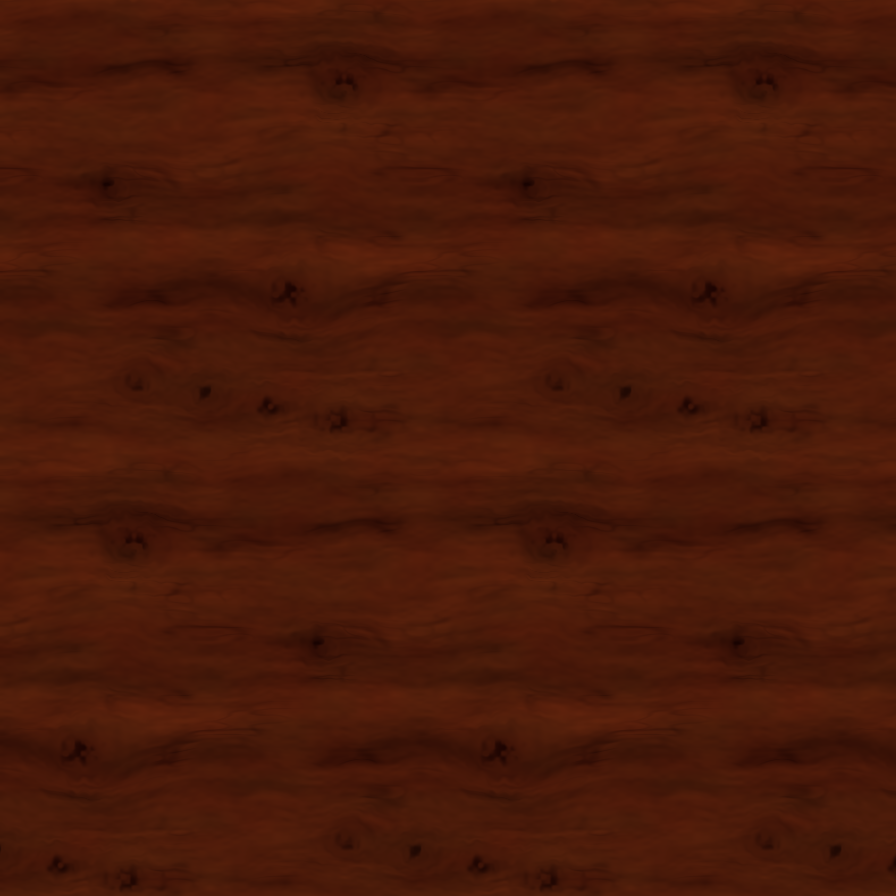
Give the GLSL for this texture, as a WebGL 2 fragment shader.

```glsl
#version 300 es
precision highp float;
// Dark reddish wood veneer: horizontal grain, smoky bands and small knots in a half-drop repeat.

uniform vec2 u_resolution;
out vec4 fragColor;

const vec2 TILE = vec2(0.469, 0.512);
const vec3 DARK_WOOD = vec3(0.165, 0.045, 0.016);
const vec3 LIGHT_WOOD = vec3(0.362, 0.133, 0.047);

float hash(vec2 cell) {
    vec3 h = fract(vec3(cell.xyx) * vec3(0.1031, 0.1030, 0.0973));
    h += dot(h, h.yzx + 33.33);
    return fract((h.x + h.y) * h.z);
}

// Lattice value; each tile row is shifted by half a tile.
float lattice(vec2 cell, vec2 cells) {
    cell.x -= floor(cell.y / cells.y) * cells.x * 0.5;
    return hash(mod(cell, cells) + cells * 1.7);
}

// Tileable value noise; cells.x must be even.
float noise(vec2 tilePos, vec2 cells) {
    vec2 p = tilePos * cells;
    vec2 i = floor(p);
    vec2 f = fract(p);
    f = f * f * (3.0 - 2.0 * f);
    float a = mix(lattice(i, cells), lattice(i + vec2(1, 0), cells), f.x);
    float b = mix(lattice(i + vec2(0, 1), cells), lattice(i + vec2(1, 1), cells), f.x);
    return mix(a, b, f.y);
}

float band(float v, float centre, float width) {
    float d = (fract(v - centre + 0.5) - 0.5) / width;
    return exp(-d * d);
}

// Shortest offset to a repeated centre, in canvas units.
vec2 repeatedOffset(vec2 tilePos, vec2 centre) {
    vec2 d = tilePos - centre;
    d -= round(d.y) * vec2(0.5, 1.0);
    d.x -= round(d.x);
    return d * TILE;
}

// A loose chain of four knots, then three lone ones.
vec2 knotCentre(int index) {
    float k = float(index);
    if (index < 4) return vec2(0.33 + 0.156 * k, 0.83 + 0.03 * k);
    return vec2(fract(0.82 - 0.564 * (k - 4.0)), 0.178 + 0.23 * (k - 4.0));
}

// x: vertical grain bend, y: darkness, z: faint rings.
vec3 knots(vec2 tilePos) {
    vec3 sum = vec3(0.0);
    float ragged = noise(tilePos, vec2(60, 66)) - 0.5;
    float clots = noise(tilePos + 0.37, vec2(74, 82));
    for (int i = 0; i < 7; i++) {
        vec2 d = repeatedOffset(tilePos, knotCentre(i));
        float size = mix(0.010, 0.017, hash(vec2(float(i), 8.0)));
        float r = length(d * vec2(0.8, 1.0)) / size + ragged * 0.8;
        float halo = exp(-r * r * 0.22);
        float core = 1.0 - smoothstep(0.15, 1.15, r);
        float smoke = exp(-dot(d * vec2(0.3, 1.0), d * vec2(0.3, 1.0)) / (size * size));
        sum.x -= d.y * halo * 0.9;
        sum.y += core * smoothstep(0.2, 0.75, clots) * 0.6 + halo * 0.13 + smoke * 0.09;
        sum.z += sin(r * 5.5) * exp(-r * 0.55) * smoothstep(0.5, 1.3, r);
    }
    return sum;
}

// Broad light and dark strips across one tile.
float strips(float v, float patches) {
    float dark = band(v, 0.145, 0.034) * 0.85 + band(v, 0.405, 0.045) * 0.4
               + band(v, 0.485, 0.018) * 0.65 + band(v, 0.65, 0.028)
               + band(v, 0.725, 0.020) * 0.5 + band(v, 0.05, 0.014) * 0.4;
    float light = band(v, 0.25, 0.06) + band(v, 0.555, 0.045) * 1.2 + band(v, 0.99, 0.05);
    return light * 0.12 - dark * mix(0.12, 0.46, patches);
}

// Thin dark fibres, lying only where the mask allows.
float streaks(vec2 tilePos, vec2 cells, float mask) {
    float ridge = 1.0 - abs(2.0 * noise(tilePos, cells) - 1.0);
    return smoothstep(0.72, 1.0, ridge) * mask;
}

void main() {
    vec2 canvas = gl_FragCoord.xy / u_resolution.y;
    vec2 tilePos = vec2(canvas.x, 1.0 - canvas.y) / TILE;
    vec3 knot = knots(tilePos);

    // Bend the grain around knots and let it drift.
    vec2 grainPos = tilePos;
    grainPos.y += knot.x / TILE.y;
    grainPos.y += (noise(tilePos, vec2(4, 6)) - 0.5) * 0.045;
    grainPos.y += (noise(tilePos, vec2(14, 18)) - 0.5) * 0.012;

    // Broad tone, then progressively finer fibres.
    float patches = noise(grainPos, vec2(6, 16));
    float tone = 0.665 + strips(grainPos.y, patches);
    tone += (noise(grainPos, vec2(4, 12)) - 0.5) * 0.22;
    tone += (noise(grainPos, vec2(12, 20)) - 0.5) * 0.14;
    tone += (noise(grainPos, vec2(6, 48)) - 0.5) * 0.20;
    tone += (noise(grainPos, vec2(16, 96)) - 0.5) * 0.16;
    tone += (noise(grainPos, vec2(50, 130)) - 0.5) * 0.12;

    float streakMask = smoothstep(0.5, 0.85, noise(grainPos + 0.21, vec2(8, 22)));
    tone -= streaks(grainPos, vec2(6, 34), streakMask) * 0.20;
    tone -= streaks(grainPos, vec2(14, 64), streakMask) * 0.14;
    tone += knot.z * 0.07 - knot.y;

    // Some patches lean redder.
    vec3 wood = mix(DARK_WOOD, LIGHT_WOOD, clamp(tone, -0.35, 1.1));
    float redness = noise(tilePos + 0.5, vec2(10, 24)) - 0.5;
    wood += vec3(0.012, -0.012, -0.003) * redness;
    fragColor = vec4(max(wood, 0.0), 1.0);
}
```
